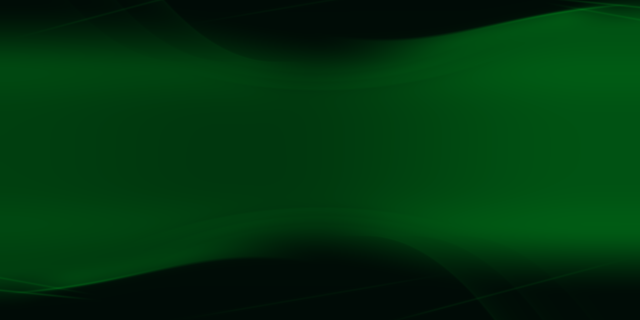
Write a Shadertoy shader that draws this background.

```glsl
// Dark green backdrop with two silky waves, one turned half a circle from the other.

const float FLOOR_LIGHT = 0.045;   // green left inside the dark hollows
const float LOWER_SHIFT = 0.07;    // the lower wave sits further in
const float CREST_X = 1.2;
const float CREST_DEPTH = 0.125;
const float CREST_WIDTH = 0.495;
const float VEIL_DEPTH = 0.195;
const float VEIL_END = 0.86;
const float LINE_WIDTH = 0.0035;

float bell(float x, float width) {
    x /= width;
    return exp(-x * x);
}

// Light between two soft limits along x
float span(float a, float b, float c, float d, float x) {
    return smoothstep(a, b, x) * (1.0 - smoothstep(c, d, x));
}

float hairline(float offset, float slope) {
    float width = max(LINE_WIDTH, 0.8 / iResolution.y);
    return bell(offset / sqrt(1.0 + slope * slope), width);
}

float crest(float x) {
    return CREST_DEPTH * bell(x - CREST_X, CREST_WIDTH);
}

float veilEdge(float x) {
    float t = max(VEIL_END - x, 0.0);
    return VEIL_DEPTH - 1.6 * t * t;
}

// Share of the backdrop that shows at depth q.y below the rim
float waveShade(vec2 q) {
    float edge = crest(q.x);
    float right = smoothstep(0.8, 1.5, q.x);
    float tail = smoothstep(1.65, 1.95, q.x);
    float width = mix(0.22, 0.07, right) + 0.06 * tail;
    float start = edge - 0.05 * tail;
    float shade = smoothstep(start, start + width, q.y);

    // Crisp rim on the right half of the hollow
    float aa = 0.004 + 1.0 / iResolution.y;
    float rim = smoothstep(edge - aa, edge + aa, q.y);
    float lift = 0.78 * span(0.95, 1.5, 1.75, 1.95, q.x);
    return mix(shade, 1.0, rim * lift);
}

// Glows, veils and fine strands added on top of the shade
float waveLight(vec2 q) {
    float x = q.x, d = q.y;
    float light = 0.035 * bell(d - 0.23, 0.08);

    // Silk highlight under the crest
    float silk = span(1.0, 1.45, 1.75, 2.0, x);
    light += 0.05 * silk * bell(d - crest(x) - 0.025, 0.03);
    light += 0.10 * span(1.4, 1.75, 1.85, 2.0, x) * hairline(d - crest(x) - 0.003, -0.2);

    // Stacked veils falling to the left
    for (int i = 0; i < 3; i++) {
        float k = float(i);
        float s = x + 0.15 * k;
        float below = d - veilEdge(s);
        float slope = 3.2 * max(VEIL_END - s, 0.0);
        float fade = (1.0 - smoothstep(0.75, 1.0, s)) / (1.0 + 1.5 * k);
        float body = smoothstep(-0.004, 0.008, below) * exp(-max(below, 0.0) * 14.0);
        light += fade * (0.035 * body + 0.025 * hairline(below, slope));
    }

    // Dark folds running beneath the crest
    for (int i = 0; i < 3; i++) {
        float k = float(i);
        float fold = d - 0.283 + 0.027 * k + (0.32 + 0.06 * k) * (x - 1.0) * (x - 1.0);
        float body = smoothstep(-0.006, 0.004, fold) * exp(-max(fold, 0.0) * 40.0);
        light -= 0.024 / (1.0 + 0.7 * k) * body * span(0.45, 0.95, 1.25, 1.7, x);
    }

    // Long faint rays, then the pair at the right end
    light += 0.05 * hairline(d - 0.104 + 0.265 * (x - 0.104), 0.265) * span(0.0, 0.3, 0.6, 0.85, x);
    light += 0.03 * hairline(d - 0.04 + 0.17 * (x - 0.8), 0.17) * span(0.55, 0.85, 1.2, 1.5, x);
    for (int i = 0; i < 2; i++) {
        float k = float(i);
        float slope = 0.1 + 0.08 * k;
        float ray = d - 0.003 - 0.023 * k - slope * (x - 1.8);
        light += (0.10 - 0.04 * k) * hairline(ray, slope) * smoothstep(1.68, 1.85, x);
    }
    return light;
}

float backdrop(float x) {
    return 0.215 + 0.105 * smoothstep(0.8, 1.85, x)
         + 0.03 * (1.0 - smoothstep(0.0, 0.7, x));
}

void mainImage(out vec4 fragColor, in vec2 fragCoord) {
    vec2 p = fragCoord / iResolution.xy * vec2(2.0, 1.0);
    vec2 upper = vec2(p.x, 1.0 - p.y);
    vec2 lower = vec2(2.0 - p.x, p.y - LOWER_SHIFT);

    float shade = waveShade(upper) * waveShade(lower);
    float green = mix(FLOOR_LIGHT, backdrop(p.x), shade);
    green += waveLight(upper) + waveLight(lower);
    green = max(green, 0.0);

    fragColor = vec4(0.0, green, 0.015 + 0.18 * green, 1.0);
}
```
